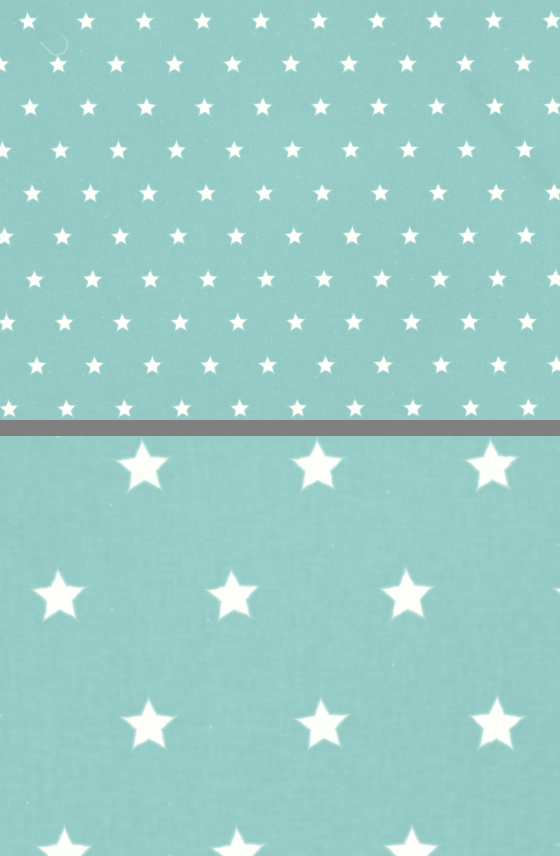
Top: the whole. Bottom: its middle third, enlarged.
A Shadertoy shader for this pattern:

```glsl
// Teal cotton printed with staggered rows of small white five-pointed stars.
// A slightly skewed lattice places each star, drawn by a folded distance function;
// layered value noise gives the weave, soft shading and lint of the cloth.

const float PI = 3.14159265;
const vec3 TEAL_DARK = vec3(0.565, 0.775, 0.755);
const vec3 TEAL_LIGHT = vec3(0.605, 0.815, 0.795);
const vec3 HALO = vec3(0.73, 0.88, 0.85);
const vec3 WHITE = vec3(0.99, 1.0, 0.98);

float hash(vec2 p) {
    return fract(sin(dot(p, vec2(127.1, 311.7))) * 43758.5453);
}

float valueNoise(vec2 p) {
    vec2 i = floor(p), f = fract(p);
    f = f * f * (3.0 - 2.0 * f);
    return mix(mix(hash(i), hash(i + vec2(1, 0)), f.x),
               mix(hash(i + vec2(0, 1)), hash(i + vec2(1, 1)), f.x), f.y);
}

float fbm(vec2 p) {
    float sum = 0.0, amp = 0.5;
    for (int i = 0; i < 4; i++) {
        sum += amp * valueNoise(p);
        p = p * 2.03 + 17.3;
        amp *= 0.5;
    }
    return sum;
}

// Signed distance to the edges of a star with one tip pointing up
float starDistance(vec2 p, float outer, float inner) {
    float sector = 2.0 * PI / 5.0;
    float a = abs(mod(atan(p.x, p.y) + 0.5 * sector, sector) - 0.5 * sector);
    vec2 q = length(p) * vec2(sin(a), cos(a));
    vec2 tip = vec2(0.0, outer);
    vec2 edge = inner * vec2(sin(0.5 * sector), cos(0.5 * sector)) - tip;
    return dot(q - tip, normalize(vec2(-edge.y, edge.x)));
}

float segmentDistance(vec2 p, vec2 a, vec2 b) {
    vec2 ab = b - a;
    return length(p - a - ab * clamp(dot(p - a, ab) / dot(ab, ab), 0.0, 1.0));
}

// Nearest star of the staggered lattice; p is in canvas heights, y up
float starField(vec2 p) {
    float rowPitch = 0.1025;
    float rowCoord = (1.0 - p.y - 0.052 + 0.002 * p.x) / rowPitch;
    float row = round(rowCoord);
    float colPitch = 0.1386 - 0.00013 * row;
    float start = 0.0668 + 0.0026 * row + 0.5 * colPitch * mod(row, 2.0);
    float colCoord = (p.x - start) / colPitch;
    float col = round(colCoord);
    vec2 local = vec2((colCoord - col) * colPitch, (row - rowCoord) * rowPitch);

    // Small differences in print angle, size and edge
    float vary = hash(vec2(col, row)) - 0.5;
    float turn = 0.12 * vary - 0.02;
    local = mat2(cos(turn), sin(turn), -sin(turn), cos(turn)) * local;
    float outer = 0.0206 * (1.0 + 0.05 * vary);
    float fray = 0.0008 * (valueNoise(p * 260.0) - 0.5);
    return starDistance(local, outer, 0.5 * outer) + fray;
}

// Crossed threads, slubs and fine grain, centred on zero
float weave(vec2 p) {
    float weft = valueNoise(p * vec2(85.0, 370.0)) - 0.5;
    float warp = valueNoise(p * vec2(370.0, 85.0) + 41.0) - 0.5;
    float grain = valueNoise(p * 310.0 + 9.0) - 0.5;
    return 0.4 * weft + 0.35 * warp + 0.45 * grain;
}

// A stray curled fibre: straight tail and a hooked arc
float fibreDistance(vec2 p) {
    vec2 d = p - vec2(0.1354, 0.894);
    float onArc = dot(normalize(d + 1e-6), vec2(0.822, -0.569));
    float hook = onArc > 0.07 ? abs(length(d) - 0.0247) : 1.0;
    return min(hook, segmentDistance(p, vec2(0.097, 0.899), vec2(0.123, 0.873)));
}

// Pale flecks scattered one per random cell
float flecks(vec2 p, float blur) {
    vec2 g = p * 22.0, id = floor(g);
    vec2 centre = 0.2 + 0.6 * vec2(hash(id + 3.1), hash(id + 8.7));
    float d = length(fract(g) - centre) / 22.0;
    return step(0.86, hash(id)) * (1.0 - smoothstep(0.0005, 0.0012 + blur, d));
}

void mainImage(out vec4 fragColor, in vec2 fragCoord) {
    vec2 p = fragCoord / iResolution.y;
    float pixel = 1.0 / iResolution.y;

    // Dyed cloth with uneven light
    float shade = 0.5 + 0.7 * (fbm(p * 3.0) - 0.47) + 0.9 * weave(p);
    vec3 colour = mix(TEAL_DARK, TEAL_LIGHT, shade);

    // Soft diagonal crease near the right side
    float crease = segmentDistance(p, vec2(1.13, 0.79), vec2(1.30, 0.57));
    colour -= 0.018 * exp(-crease * crease / 0.0006);
    colour = mix(colour, HALO, 0.6 * flecks(p, pixel));

    // Printed stars with a thin pale rim
    float d = starField(p);
    float soft = max(0.0012, 0.7 * pixel);
    colour = mix(colour, HALO, 0.75 * (1.0 - smoothstep(0.0, 0.0022 + pixel, d)));
    vec3 ink = WHITE + 0.02 * weave(p);
    colour = mix(colour, ink, 1.0 - smoothstep(-soft, soft, d));

    float fibre = 1.0 - smoothstep(0.0005, 0.0012 + pixel, fibreDistance(p));
    colour = mix(colour, HALO, 0.65 * fibre);
    fragColor = vec4(clamp(colour, 0.0, 1.0), 1.0);
}
```
